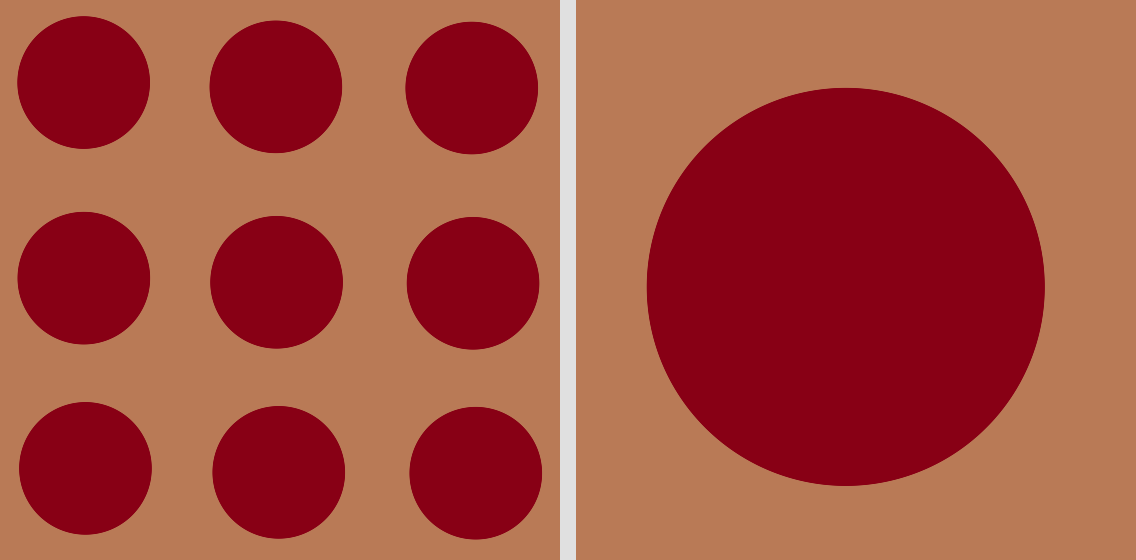
Left, the full canvas; right, a detail of the centre.
A three.js fragment shader for this pattern:

```glsl
// Three by three grid of dark red discs on tan, set slightly out of true.
varying vec2 vUv;

const vec3 TAN = vec3(0.725, 0.478, 0.337);
const vec3 DARK_RED = vec3(0.533, 0.0, 0.082);
const float DISC_RADIUS = 0.1185;

// Centre of the disc in a cell, with cell indices from -1 to 1.
vec2 discCentre(vec2 cell) {
  vec2 middle = vec2(0.4939, 0.4959);
  vec2 spacing = vec2(0.3475, 0.3442);
  vec2 skew = vec2(-0.0026, -0.0046) * cell.yx;
  vec2 bow = vec2(0.0033, 0.0028) * cell.x * cell.x
           + vec2(0.0013, 0.0048) * cell.y * cell.y;
  vec2 twist = vec2(-0.001, -0.0003) * cell.x * cell.y;
  return middle + spacing * cell + skew + bow + twist;
}

// Signed distance to a disc, negative inside.
float discDistance(vec2 p, vec2 centre, float radius) {
  return length(p - centre) - radius;
}

// Signed distance to the nearest disc of the grid.
float gridDistance(vec2 p, float radius) {
  float nearest = 1.0;
  for (int row = -1; row <= 1; row++) {
    for (int column = -1; column <= 1; column++) {
      vec2 centre = discCentre(vec2(float(column), float(row)));
      nearest = min(nearest, discDistance(p, centre, radius));
    }
  }
  return nearest;
}

// Antialiased coverage, with the edge about one pixel wide.
float coverage(float dist, float pixel) {
  return 1.0 - smoothstep(-0.5 * pixel, 0.5 * pixel, dist);
}

void main() {
  float disc = coverage(gridDistance(vUv, DISC_RADIUS), fwidth(vUv.x));
  gl_FragColor = vec4(mix(TAN, DARK_RED, disc), 1.0);
}
```
